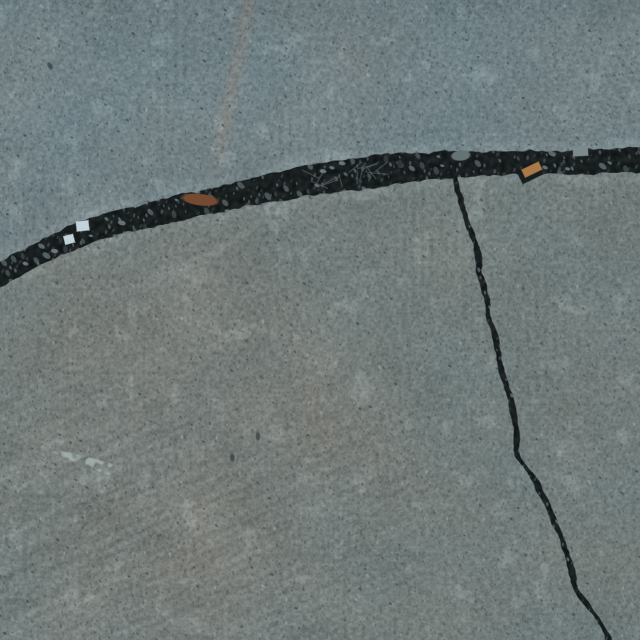
Reproduce this texture procedurally as a three.js fragment shader.

```glsl
// Weathered concrete slabs split by a curved debris-filled joint and a thin crack.
varying vec2 vUv;

const vec3 UPPER_SLAB = vec3(0.445, 0.505, 0.52);
const vec3 LOWER_SLAB = vec3(0.44, 0.483, 0.478);
const vec3 WARM_STAIN = vec3(0.05, 0.005, -0.015);
const vec3 SOIL = vec3(0.095, 0.115, 0.12);
const vec3 PEBBLE = vec3(0.4, 0.45, 0.46);
const vec3 PIT = vec3(0.22, 0.265, 0.28);
const vec3 CHALK = vec3(0.66, 0.72, 0.72);
const vec3 PAPER = vec3(0.76, 0.83, 0.85);
const vec3 LEAF = vec3(0.46, 0.29, 0.2);
const vec3 TAN = vec3(0.66, 0.48, 0.28);
const float EDGE = 0.0014;
const float JOINT_HALF = 0.0195;
const float CRACK_HALF = 0.0042;
const float GRAIN = 0.075;

float hash(vec2 p) { return fract(sin(dot(p, vec2(127.1, 311.7))) * 43758.5); }

float gradDot(vec2 cell, vec2 f, vec2 corner) {
  float a = 6.2832 * hash(cell + corner);
  return dot(vec2(cos(a), sin(a)), f - corner);
}

float noise(vec2 p) {
  vec2 i = floor(p), f = p - i, u = f * f * (3.0 - 2.0 * f);
  return mix(mix(gradDot(i, f, vec2(0, 0)), gradDot(i, f, vec2(1, 0)), u.x),
             mix(gradDot(i, f, vec2(0, 1)), gradDot(i, f, vec2(1, 1)), u.x), u.y);
}

float fbm(vec2 p) {
  float sum = 0.0, amp = 1.0;
  for (int i = 0; i < 4; i++) {
    sum += amp * noise(p);
    p = p * 2.03 + 17.3;
    amp *= 0.55;
  }
  return sum;
}

float bump(float x, float center, float width) {
  float t = (x - center) / width;
  return exp(-t * t);
}

float fill(float d) { return 1.0 - smoothstep(-EDGE, EDGE, d); }

vec2 rotate(vec2 p, float a) {
  return vec2(cos(a) * p.x + sin(a) * p.y, cos(a) * p.y - sin(a) * p.x);
}

float box(vec2 p, vec2 size, float a) {
  vec2 q = abs(rotate(p, a)) - size;
  return fill(max(q.x, q.y));
}

float ellipse(vec2 p, vec2 size, float a) {
  return fill((length(rotate(p, a) / size) - 1.0) * min(size.x, size.y));
}

float segment(vec2 p, vec2 a, vec2 b) {
  vec2 ab = b - a;
  return length(p - a - ab * clamp(dot(p - a, ab) / dot(ab, ab), 0.0, 1.0));
}

// Random ellipses, one per cell: x is coverage, y a random tone
vec2 scatter(vec2 p, float cells, float density, float radius) {
  vec2 g = p * cells, id = floor(g);
  float r2 = hash(id + 31.7), r3 = hash(id + 73.1);
  vec2 q = rotate(fract(g) - 0.35 - 0.3 * vec2(r2, r3), 1.2 + r3 * 1.4);
  float d = length(q * vec2(0.75, 1.25)) - radius * (0.45 + 0.55 * r2);
  return vec2(fill(d / cells) * step(hash(id), density), r3);
}

float jointCenter(float x) {
  float y = 0.57 + x * (0.616 + x * (-0.828 + x * 0.392));
  return y - 0.013 * sin(6.2832 * x) * smoothstep(0.05, 0.35, x);
}

float crackCenter(float y) {
  float x = 0.711 + 0.243 * (0.727 - y) + 0.22 * max(0.29 - y, 0.0);
  x += 0.006 * bump(y, 0.616, 0.04) - 0.011 * bump(y, 0.286, 0.022) - 0.013 * bump(y, 0.08, 0.04);
  return x + 0.004 * noise(vec2(y * 38.0, 2.5)) + 0.002 * noise(vec2(y * 110.0, 8.5));
}

void main() {
  vec2 p = vUv;
  float s = p.y - jointCenter(p.x);
  float ragged = 0.004 * noise(vec2(p.x * 30.0, sign(s) * 5.5)) + 0.003 * noise(p * 90.0);
  float joint = abs(s) - JOINT_HALF - 0.005 * bump(p.x, 0.55, 0.16) + 0.002 * bump(p.x, 0.84, 0.08) + ragged;

  // Slab tones, stains, brushed streaks and grain
  vec3 col = mix(LOWER_SLAB, UPPER_SLAB, smoothstep(-0.01, 0.01, s));
  col += WARM_STAIN * (0.6 * bump(length(p - vec2(0.32, 0.3)), 0.0, 0.32) + 0.4 * fbm(p * 5.0));
  col += WARM_STAIN * bump(p.x, 0.19 + 0.2 * p.y, 0.012) * smoothstep(0.7, 0.8, p.y);
  float lowerLeft = smoothstep(0.6, 0.25, p.y) * smoothstep(0.8, 0.4, p.x);
  col += 0.06 * lowerLeft * noise(rotate(p, 0.4) * vec2(12.0, 120.0));
  col += 0.028 * fbm(p * 9.0) + 0.03 * noise(p * vec2(90.0, 45.0));
  col += GRAIN * (noise(p * 140.0) + 0.8 * noise(p * 260.0 + 9.0));
  col += 0.05 * smoothstep(0.25, 0.6, fbm(p * 22.0 + 4.0)) - 0.025 * smoothstep(0.94, 1.0, p.y);

  // Pits and pale flecks
  vec2 pits = scatter(rotate(p, 0.15), 68.0, 0.22, 0.15);
  col = mix(col, PIT, pits.x * (0.25 + 0.5 * pits.y));
  col = mix(col, PIT, 0.4 * scatter(rotate(p, -0.3) + 3.0, 120.0, 0.25, 0.2).x);
  col = mix(col, CHALK, 0.45 * scatter(p + 7.0, 55.0, 0.06, 0.13).x);
  vec2 hole = vec2(0.0035, 0.006);
  col = mix(col, PIT, 0.8 * (ellipse(p - vec2(0.403, 0.318), hole, 0.0)
    + ellipse(p - vec2(0.363, 0.285), hole, 0.1) + ellipse(p - vec2(0.078, 0.897), hole, 0.5)));

  // Chalky scrape, pale arc and worn rim
  float wear = smoothstep(-0.2, 0.3, noise(p * 95.0));
  float scrape = segment(p, vec2(0.065, 0.302), vec2(0.17, 0.267)) - 0.007 * smoothstep(0.05, 0.17, p.x);
  col = mix(col, CHALK, 0.75 * wear * smoothstep(0.004, 0.0, scrape));
  float t = p.x - 0.2;
  col += 0.05 * bump(p.y, 0.55 + t * (0.25 + 1.2 * t), 0.008) * bump(p.x, 0.32, 0.11);
  col = mix(col, CHALK, 0.5 * wear * bump(length(p - vec2(0.43, 0.675)), 0.0, 0.013));
  col += 0.045 * bump(joint, 0.007, 0.008) * (0.6 + noise(p * 25.0));

  // Soil and pebbles
  float crackHalf = CRACK_HALF + 0.0025 * noise(vec2(p.y * 45.0, 4.5));
  float crack = max(abs(p.x - crackCenter(p.y)) * 0.95 - crackHalf, s);
  vec2 stones = scatter(rotate(p, 0.4), 62.0, 0.5, 0.32);
  vec2 grit = scatter(rotate(p, -0.5), 115.0, 0.4, 0.32);
  vec3 dirt = SOIL + 0.07 * noise(p * 110.0);
  dirt = mix(dirt, PEBBLE * (0.45 + 0.6 * grit.y), grit.x * 0.75);
  col = mix(col, dirt, fill(crack));
  col = mix(col, mix(dirt, PEBBLE * (0.5 + 0.75 * stones.y), stones.x * 0.8), fill(joint));

  // Twigs
  for (int i = 0; i < 14; i++) {
    float k = float(i), a = 6.2832 * hash(vec2(k, 3.0)), x = 0.475 + 0.13 * hash(vec2(k, 1.0));
    vec2 c = vec2(x, jointCenter(x) + 0.022 * (hash(vec2(k, 2.0)) - 0.5));
    vec2 reach = 0.016 * vec2(cos(a), 0.6 * sin(a));
    col = mix(col, PEBBLE * 0.8, 0.8 * fill(segment(p, c - reach, c + reach) - 0.0008));
  }

  // Leaf, paper scraps, stub and larger stones
  col = mix(col, LEAF, ellipse(p - vec2(0.313, 0.688), vec2(0.028, 0.009), -0.12));
  col = mix(col, PAPER, box(p - vec2(0.129, 0.647), vec2(0.01, 0.008), 0.1));
  col = mix(col, PAPER, box(p - vec2(0.108, 0.626), vec2(0.008, 0.007), 0.25));
  col = mix(col, SOIL, box(p - vec2(0.829, 0.728), vec2(0.018, 0.009), 0.45));
  col = mix(col, TAN, box(p - vec2(0.831, 0.735), vec2(0.015, 0.007), 0.45));
  col = mix(col, PEBBLE * 1.2, box(p - vec2(0.907, 0.764), vec2(0.012, 0.008), 0.05));
  col = mix(col, PEBBLE, ellipse(p - vec2(0.72, 0.757), vec2(0.015, 0.008), 0.1));
  gl_FragColor = vec4(col, 1.0);
}
```
